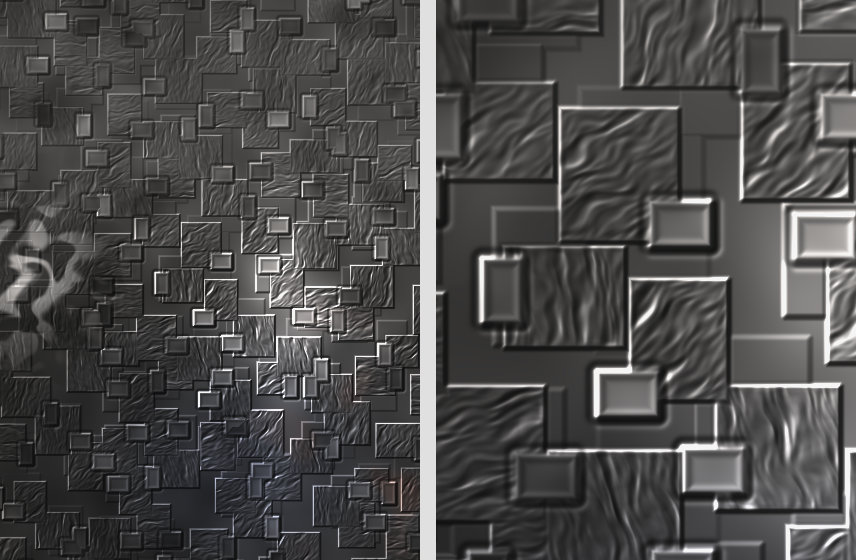
Left, the full canvas; right, a detail of the centre.
A WebGL 1 fragment shader for this texture:

```glsl
precision highp float;
// Embossed dark glass: grooved rectangular patches and small smooth tiles
// over plain stepped slabs. A height field built from a jittered grid is lit
// by its slope towards a light, under a soft glare and dim reflections.
uniform vec2 u_resolution;

const float CELLS_ACROSS = 8.6;
const float SLOPE_STEP = 0.013;
const float EDGE = 0.026;
const vec2 TO_LIGHT = vec2(-0.72, 0.69);
const vec2 GLARE_CENTRE = vec2(0.68, 0.60);
const vec3 NEUTRAL = vec3(1.02, 1.0, 0.985);
const vec3 COOL = vec3(0.95, 0.99, 1.12);
const vec3 WARM = vec3(1.16, 0.98, 0.93);

vec2 hash2(vec2 p) {
  vec2 k = vec2(dot(p, vec2(127.1, 311.7)), dot(p, vec2(269.5, 183.3)));
  return fract(sin(k) * 43758.55);
}

float corner(vec2 lattice, vec2 offset) {
  return dot(hash2(lattice) * 2.0 - 1.0, offset);
}

// Gradient noise, roughly -0.7 to 0.7
float noise(vec2 p) {
  vec2 i = floor(p);
  vec2 f = p - i;
  vec2 u = f * f * (3.0 - 2.0 * f);
  vec2 e = vec2(1.0, 0.0);
  float low = mix(corner(i, f), corner(i + e, f - e), u.x);
  float high = mix(corner(i + e.yx, f - e.yx), corner(i + 1.0, f - 1.0), u.x);
  return mix(low, high, u.y);
}

float box(vec2 p, vec2 halfSize) {
  vec2 d = abs(p) - halfSize;
  return length(max(d, 0.0)) + min(max(d.x, d.y), 0.0);
}

float inside(float dist, float width) {
  return 1.0 - smoothstep(-width, width, dist);
}

float bump(float x, float width) {
  return exp(-x * x / (width * width));
}

float glow(vec2 p, vec2 centre, vec2 radius) {
  vec2 d = (p - centre) / radius;
  return exp(-dot(d, d));
}

// Torn, branching ridges running along the given angle
float grooves(vec2 p, float angle, float seed) {
  vec2 along = vec2(cos(angle), sin(angle));
  vec2 g = vec2(dot(p, along), dot(p, vec2(-along.y, along.x)));
  g.y += 0.10 * noise(g * vec2(4.0, 5.0) + seed * 31.0);
  float wave = noise(g * vec2(2.6, 10.0) + seed * 57.0);
  float fine = noise(g * vec2(8.0, 21.0) + seed * 91.0);
  float crest = 0.3 - sqrt(wave * wave + 0.003);
  return 0.075 * crest + 0.05 * wave + 0.026 * fine;
}

// Returns height, distance to the nearest tile, and that tile's seed
vec3 surface(vec2 q) {
  float slab = 0.0, patchHeight = 0.0, cover = 0.0;
  float tileDist = 9.0, tileSeed = 0.0;
  for (int j = -1; j <= 1; j++) {
    for (int i = -1; i <= 1; i++) {
      vec2 cell = floor(q) + vec2(float(i), float(j));
      vec2 r = hash2(cell);
      vec2 s = hash2(cell + 17.3);
      vec2 t = hash2(cell + 41.9);
      vec2 stagger = 0.44 * mod(cell.yx, 2.0) - 0.22;
      vec2 centre = cell + 0.5 + 0.4 * (r - 0.5) + stagger;
      vec2 halfSize = mix(vec2(0.34), vec2(0.52), s);
      vec2 local = q - centre;
      // Plain slab, shifted from its patch
      float slabDist = box(local - 0.6 * (t - 0.5), halfSize.yx * vec2(0.9, 1.1));
      slab = max(slab, (0.01 + 0.045 * r.x) * inside(slabDist, EDGE));
      // Grooved patch, painted over earlier ones
      float d = box(local, halfSize);
      if (d < 0.1) {
        float mask = inside(d, EDGE);
        float angle = mix(0.4, 1.5, step(0.45, s.x)) + 0.9 * (t.y - 0.5);
        float top = 0.05 + grooves(local, angle, r.y) * inside(d + 0.03, 0.03);
        patchHeight = mix(patchHeight, top + 0.012 * bump(d + 0.02, 0.025), mask);
        cover = max(cover, mask);
      }
      // Smooth tile on the rim of the patch
      vec2 side = vec2(step(0.5, t.x) * 2.0 - 1.0, r.x * 1.8 - 0.9);
      vec2 tileSize = mix(vec2(0.145, 0.23), vec2(0.22, 0.165), step(0.45, s.y));
      float tile = box(local - halfSize * side, tileSize - 0.02) - 0.02;
      if (tile < tileDist) { tileDist = tile; tileSeed = t.y; }
    }
  }
  float height = mix(slab, patchHeight, cover);
  float tileTop = 0.065 + 0.02 * bump(tileDist + 0.03, 0.03);
  height = mix(height, tileTop, inside(tileDist, EDGE));
  height -= 0.02 * bump(tileDist - 0.04, 0.025);
  return vec3(height, tileDist, tileSeed);
}

void main() {
  vec2 p = gl_FragCoord.xy / u_resolution.x;
  vec2 q = p * CELLS_ACROSS;
  vec3 ahead = surface(q + TO_LIGHT * SLOPE_STEP);
  vec3 behind = surface(q - TO_LIGHT * SLOPE_STEP);
  float slope = clamp((behind.x - ahead.x) / (2.0 * SLOPE_STEP), -1.3, 1.6);

  // Broad lighting over the pane
  float upper = smoothstep(0.55, 1.05, p.y);
  float halo = glow(p, GLARE_CENTRE, vec2(0.33, 0.42));
  float core = glow(p, GLARE_CENTRE, vec2(0.10, 0.15));
  float sheet = glow(p, vec2(0.05, 0.69), vec2(0.15, 0.15));
  float base = mix(0.115, 0.235, upper) + 0.10 * halo + 0.30 * core;
  base += 0.035 * smoothstep(0.4, 0.8, p.x) * (1.0 - upper);
  base -= 0.05 * smoothstep(1.2, 1.34, p.y) * (1.0 - p.x);
  float contrast = mix(0.85, 0.42, upper) + 0.3 * halo - 0.35 * sheet;

  // Tile faces and dim reflections in the smooth glass
  float face = inside(behind.y, 0.025);
  float reflection = noise(q * 1.1 + 5.0 * behind.x + 7.0);
  float tone = base * (1.0 + 0.6 * reflection);
  float sheen = noise(q * 3.0 + behind.z * 40.0);
  tone *= mix(1.0, mix(0.7, 1.6, behind.z) + 0.5 * sheen, face);
  tone *= 1.0 - 0.3 * bump(behind.y - 0.03, 0.03);
  tone = 0.035 + tone * exp(contrast * slope);
  float streaks = noise(p * 19.0 + 2.0 * noise(p * 11.0));
  tone += 0.48 * sheet * smoothstep(-0.05, 0.2, streaks);

  // Faint cool and warm casts in the lower part
  float cool = glow(p, vec2(0.58, 0.2), vec2(0.32, 0.24));
  float warm = glow(p, vec2(0.95, 0.25), vec2(0.25, 0.25));
  warm *= smoothstep(0.05, 0.3, noise(q * 0.9 + 23.0));
  vec3 tint = mix(mix(NEUTRAL, COOL, cool), WARM, warm);
  gl_FragColor = vec4(clamp(tone * tint, 0.0, 0.96), 1.0);
}
```
